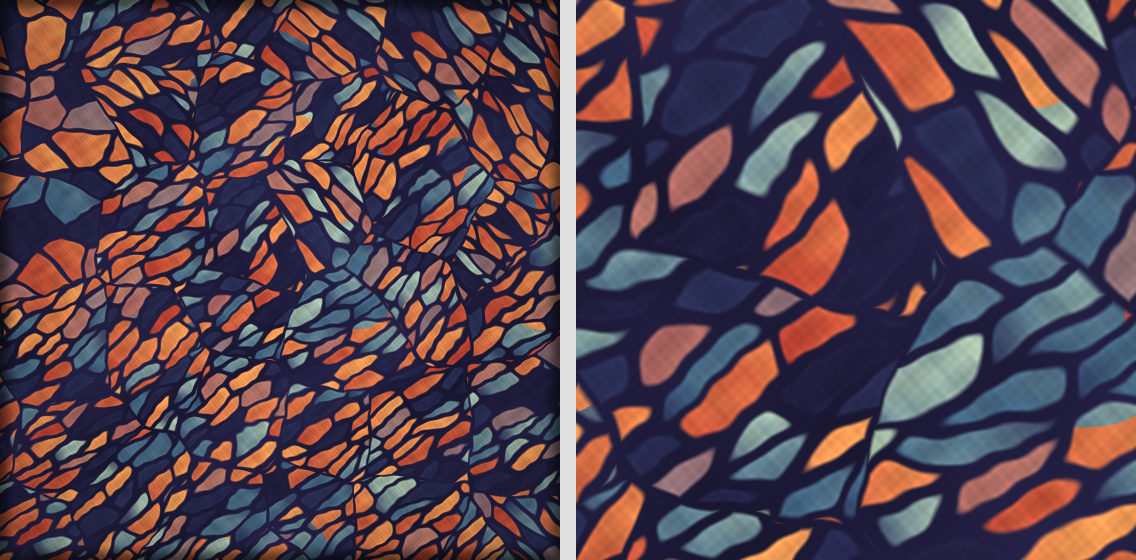
Left, the full canvas; right, a detail of the centre.
A Shadertoy shader for this pattern:

```glsl
// Slanted mosaic of rounded warm and cool shards parted by dark navy gaps.
#define GRAIN_SIZE vec2(0.073, 0.0265)
#define BLOCK_SIZE vec2(0.085, 0.062)
#define PATCH_SIZE 0.17
#define MAIN_ANGLE 0.72
#define CROSS_ANGLE -0.82
#define GAP_MIN 0.0014
#define GAP_MAX 0.0052
#define ROUNDING 0.0022
#define SOFTNESS 0.0024
#define DARK_SHARE 0.17
#define WARM_SHARE 0.56
#define WEAVE 0.035

const vec3 NAVY   = vec3(0.115, 0.105, 0.225);
const vec3 INDIGO = vec3(0.165, 0.185, 0.335);
const vec3 RUST   = vec3(0.72, 0.25, 0.19);
const vec3 ORANGE = vec3(0.93, 0.60, 0.33);
const vec3 SLATE  = vec3(0.25, 0.38, 0.49);
const vec3 SAGE   = vec3(0.64, 0.73, 0.65);
const vec3 MAUVE  = vec3(0.62, 0.42, 0.42);

struct Cell {
    vec2 id;      // lattice index of the site
    vec2 site;    // site position in canvas units
    vec2 local;   // offset from the site in cell units
    float edge;   // rounded distance to the border in canvas units
};

vec2 hash2(vec2 p) {
    vec3 q = fract(p.xyx * vec3(0.1031, 0.1030, 0.0973));
    q += dot(q, q.yzx + 33.33);
    return fract((q.xx + q.yz) * q.zy);
}

// Layered sines, roughly in -1..1.
float waves(vec2 p) {
    return 0.5 * sin(p.x + 1.7 * sin(p.y * 0.8))
         + 0.3 * sin(1.9 * p.y - 1.1 * p.x + 2.0)
         + 0.2 * sin(3.7 * p.x + 2.9 * p.y);
}

// Cellular pattern with stretched cells and rounded borders.
Cell cellular(vec2 p, vec2 size) {
    vec2 q = p / size, base = floor(q), nearest = vec2(0.0), id = base;
    float best = 1e5;
    for (int j = -1; j <= 1; j++)
    for (int i = -1; i <= 1; i++) {
        vec2 cell = base + vec2(i, j);
        vec2 r = cell + 0.08 + 0.84 * hash2(cell) - q;
        if (dot(r, r) < best) { best = dot(r, r); nearest = r; id = cell; }
    }
    float sum = 0.0;
    for (int j = -2; j <= 2; j++)
    for (int i = -2; i <= 2; i++) {
        if (i == 0 && j == 0) continue;
        vec2 cell = id + vec2(i, j);
        vec2 r = cell + 0.08 + 0.84 * hash2(cell) - q;
        vec2 across = r - nearest;
        float d = dot(0.5 * (r + nearest), across) / length(across / size);
        sum += exp(-max(d, 0.0) / ROUNDING);
    }
    float edge = -ROUNDING * log(max(sum, 1e-9));
    return Cell(id, (q + nearest) * size, -nearest, edge);
}

// Colour of one shard, graded along its length.
vec3 shardColor(Cell c, vec2 p, float warmth) {
    vec2 pick = hash2(c.id + 17.3), tone = hash2(c.id + 71.9);
    float stroke = waves(p * vec2(75.0, 110.0) + 9.0 * pick);
    float t = clamp(tone.x + 0.4 * c.local.x + 0.13 * stroke, 0.0, 1.0);
    vec3 warm = mix(RUST, ORANGE, t);
    vec3 cool = mix(SLATE, SAGE, t * t * 0.6 + t * 0.4);
    cool = mix(cool, INDIGO, 0.75 * smoothstep(0.1, 0.6, c.local.x * sign(tone.y - 0.5)));
    vec3 color = pick.x < warmth ? warm : cool;
    color = mix(color, MAUVE, 0.75 * step(0.86, tone.y));
    return pick.y < DARK_SHARE ? mix(NAVY, INDIGO, tone.x) : color;
}

void mainImage(out vec4 fragColor, in vec2 fragCoord) {
    vec2 uv = fragCoord / iResolution.xy;
    vec2 p = fragCoord / iResolution.y;

    // Wobbled outlines
    vec2 w = p + 0.0035 * vec2(waves(p * 52.0), waves(p.yx * 57.0 + 4.0));
    w += 0.012 * vec2(waves(p.yx * 11.0), waves(p * 12.0 + 2.0));

    // Patches set the direction and kind of the shards
    Cell zone = cellular(w, vec2(PATCH_SIZE));
    vec2 s = zone.site, mood = hash2(zone.id + 5.7);
    bool fan = s.y > 0.56 && s.x + 0.55 * s.y > 1.14;
    bool blocks = (s.x < 0.14 && s.y > 0.45) || s.x > 0.97;
    float angle = fan || mood.x < 0.1 ? CROSS_ANGLE : MAIN_ANGLE;
    angle += 0.36 * (mood.y - 0.5);
    if (blocks) angle = 1.4 * mood.y;
    float co = cos(angle), si = sin(angle);
    vec2 turned = mat2(co, -si, si, co) * w + floor(20.0 * mood);
    Cell shard = cellular(turned, blocks ? BLOCK_SIZE : GRAIN_SIZE);

    // Shard fill with a lighter rim
    float warmth = WARM_SHARE + 0.22 * waves(p * 8.0 + 1.0);
    if (fan || blocks) warmth += 0.24;
    vec3 color = shardColor(shard, p, warmth);
    float gap = mix(GAP_MIN, GAP_MAX, hash2(shard.id + 3.1).x);
    float edge = min(shard.edge, zone.edge + 0.001) - gap;
    color *= 0.96 + 0.12 * exp(-edge * edge * 90000.0);
    color *= 1.0 + 0.09 * waves(p * vec2(160.0, 130.0));

    // Dark gaps, woven surface and shaded border
    vec3 ground = NAVY * (1.0 + 0.22 * waves(p * 14.0));
    color = mix(ground, color, smoothstep(-0.5 * SOFTNESS, SOFTNESS, edge));
    color *= 1.0 + WEAVE * sin(p.x * 800.0) * sin(p.y * 800.0);
    vec2 border = min(uv, 1.0 - uv);
    color *= mix(0.5, 1.0, smoothstep(0.0, 0.03, min(border.x, border.y)));
    color *= 1.06 - 0.5 * dot(uv - 0.5, uv - 0.5);
    fragColor = vec4(color, 1.0);
}
```
